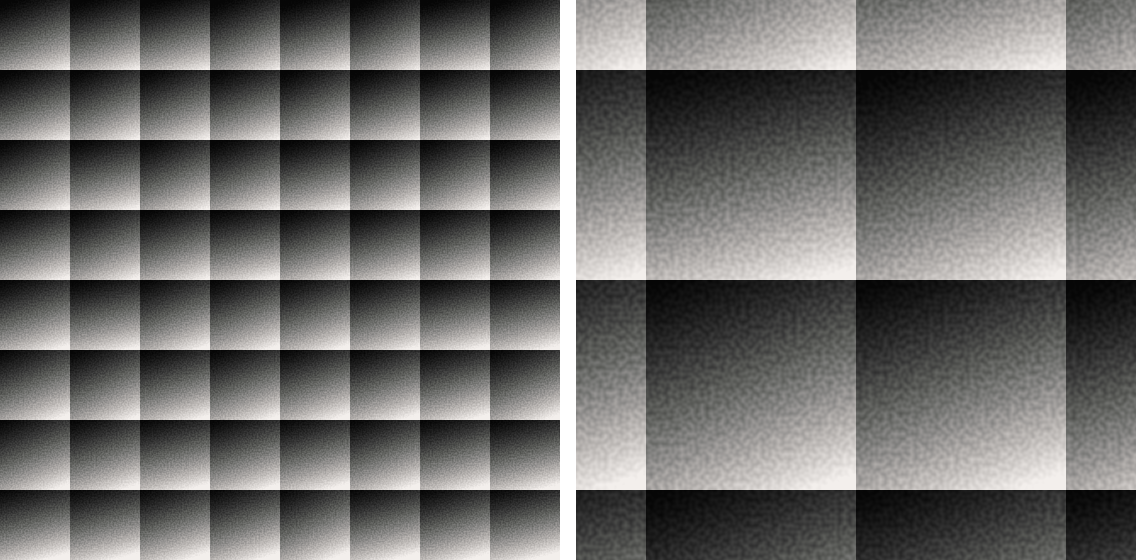
Left, the full canvas; right, a detail of the centre.
Reproduce this pattern procedurally as a Shadertoy shader.

```glsl
// Draws an eight by eight grid of grainy tiles, each shaded from dark upper left to pale lower right.

const float TILES = 8.0;
const float GRAIN_SCALE = 330.0;
const float GRAIN_STRENGTH = 0.13;

float hash(vec2 p) {
    vec3 q = fract(vec3(p.xyx) * 0.1031);
    q += dot(q, q.yzx + 33.33);
    return fract((q.x + q.y) * q.z);
}

// Dot product of a random unit gradient with the offset from its lattice corner
float cornerSlope(vec2 corner, vec2 offset) {
    float angle = 6.2832 * hash(corner);
    return dot(vec2(cos(angle), sin(angle)), offset);
}

float gradientNoise(vec2 p) {
    vec2 i = floor(p), f = fract(p);
    vec2 u = f * f * f * (f * (f * 6.0 - 15.0) + 10.0);
    vec2 e = vec2(1.0, 0.0);
    float low = mix(cornerSlope(i, f), cornerSlope(i + e, f - e), u.x);
    float high = mix(cornerSlope(i + e.yx, f - e.yx), cornerSlope(i + 1.0, f - 1.0), u.x);
    return mix(low, high, u.y);
}

// Ramp inside one tile; the tilt and level differ slightly from tile to tile
float tileRamp(vec2 uv, float tiles) {
    vec2 cell = floor(uv * tiles);
    vec2 local = fract(uv * tiles);
    float tilt = mix(0.21, 0.32, hash(cell + 17.0));
    float level = 0.02 * (hash(cell + 53.0) - 0.5);
    float canvasFade = 0.09 * (0.5 - uv.y);
    return mix(1.0 - local.y, local.x, tilt) + level + canvasFade;
}

// Average four samples per pixel to smooth the tile seams
float smoothRamp(vec2 uv, float pixel, float tiles) {
    float sum = 0.0;
    for (int k = 0; k < 4; k++) {
        vec2 shift = vec2(k % 2, k / 2) - 0.5;
        sum += tileRamp(uv + 0.5 * pixel * shift, tiles);
    }
    return 0.25 * sum;
}

// Neutral shadows, faintly green midtones and warm highlights
vec3 toneColor(float tone) {
    vec3 midTint = vec3(0.0, 0.005, -0.008) * smoothstep(0.2, 0.36, tone)
                 * (1.0 - smoothstep(0.36, 0.6, tone));
    vec3 warmTint = vec3(0.012, -0.004, -0.015) * smoothstep(0.4, 0.75, tone);
    return vec3(tone) + midTint + warmTint;
}

void mainImage(out vec4 fragColor, in vec2 fragCoord) {
    vec2 uv = fragCoord / iResolution.y;
    float ramp = clamp(smoothRamp(uv, 1.0 / iResolution.y, TILES), 0.0, 1.0);
    float tone = 0.015 + 0.98 * pow(ramp, 1.4);

    // Fine grain, strongest in the midtones
    float midtone = 4.0 * tone * max(1.0 - tone, 0.0);
    float grain = gradientNoise(uv * GRAIN_SCALE + 3.7);
    tone += GRAIN_STRENGTH * (0.2 + 0.8 * midtone) * grain;

    fragColor = vec4(toneColor(clamp(tone, 0.025, 0.94)), 1.0);
}
```
